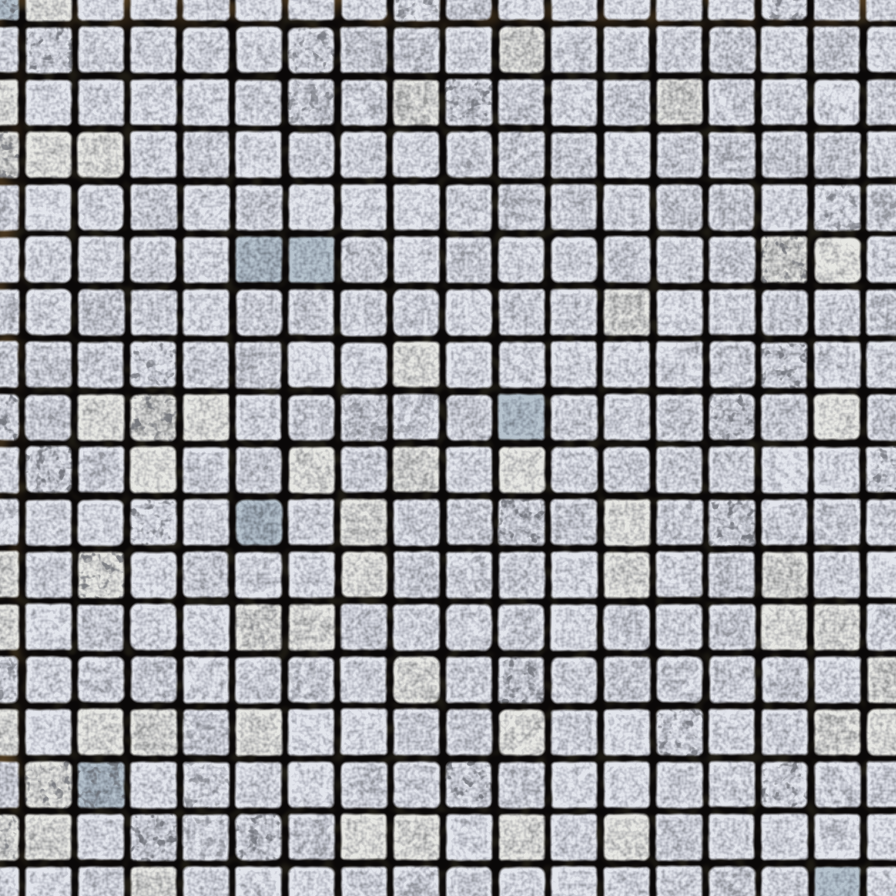
A Shadertoy shader for this texture:

```glsl
const vec2 REPEATS = vec2(17.04, 17.07);   // tiles across and down
const vec2 FIRST_JOINT = vec2(0.42, 0.62); // first joint, in tiles from the lower left
const float HALF_TILE = 0.435;             // half a tile side, in tiles
const float EDGE_SOFTNESS = 0.036;
const float POSITION_JITTER = 0.02;
const float SIZE_JITTER = 0.012;
const float EDGE_WOBBLE = 0.018;
const float GRAIN = 1.25;
const float TILE_VARIATION = 0.55;
const float RIM_LIGHT = 0.75;

const vec3 SLATE = vec3(0.58, 0.59, 0.62);
const vec3 STONE = vec3(0.75, 0.76, 0.80);
const vec3 PALE = vec3(0.89, 0.90, 0.93);
const vec3 DARK_TILE = vec3(0.80, 0.85, 0.87);
const vec3 WARM_TILE = vec3(1.02, 1.01, 0.96);
const vec3 MOTTLE = vec3(0.38, 0.39, 0.42);
const vec3 GROUT = vec3(0.04, 0.03, 0.03);
const vec3 GROUT_DUST = vec3(0.12, 0.11, 0.08);
const vec3 GROUT_RUST = vec3(0.32, 0.24, 0.13);

vec2 hash2(vec2 p) {
    vec3 q = fract(p.xyx * vec3(0.1031, 0.1030, 0.0973));
    q += dot(q, q.yzx + 33.33);
    return fract((q.xx + q.yz) * q.zy);
}

vec2 gradient(vec2 p) {
    float angle = 6.2832 * hash2(p).x;
    return vec2(cos(angle), sin(angle));
}

float gradientNoise(vec2 p) {
    vec2 i = floor(p), f = fract(p);
    vec2 u = f * f * f * (f * (f * 6.0 - 15.0) + 10.0);
    vec2 e = vec2(0.0, 1.0);
    return mix(
        mix(dot(gradient(i), f), dot(gradient(i + e.yx), f - e.yx), u.x),
        mix(dot(gradient(i + e), f - e), dot(gradient(i + e.yy), f - e.yy), u.x),
        u.y);
}

float roundedBox(vec2 p, vec2 halfSize, float radius) {
    vec2 q = abs(p) - halfSize + radius;
    return length(max(q, 0.0)) + min(max(q.x, q.y), 0.0) - radius;
}

vec3 stoneColour(vec2 p, vec2 id, vec2 local, float edge) {
    vec2 pick = hash2(id + 71.0);
    vec2 kind = hash2(id + 137.0);
    vec2 seed = 40.0 * hash2(id + 211.0);

    // Grain, cloudiness and a lit rim set the tone
    float grain = gradientNoise(p * 8.3) + 1.1 * gradientNoise(p * 15.7 + 9.0);
    float cloud = gradientNoise(local * 2.6 + seed);
    float rim = smoothstep(-0.12, -0.045, edge);
    float lit = 0.8 + 0.7 * dot(local, vec2(-0.6, 0.8));
    float tone = 0.22 + TILE_VARIATION * (pick.x - 0.5)
               + GRAIN * grain + 0.5 * cloud + RIM_LIGHT * rim * lit;

    // Slanted veins on some tiles
    float slant = 3.1416 * pick.y;
    vec2 along = vec2(cos(slant), sin(slant));
    vec2 veinPoint = vec2(dot(local, along) * 7.0, dot(local, vec2(-along.y, along.x)) * 1.5);
    tone += 1.1 * step(0.78, kind.x) * gradientNoise(veinPoint + seed);

    vec3 colour = mix(STONE, tone < 0.0 ? SLATE : PALE, min(abs(tone), 1.0));
    colour *= mix(vec3(1.0), DARK_TILE, step(0.97, kind.y));
    colour *= mix(vec3(1.0), WARM_TILE, step(kind.y, 0.12));

    // Dark mottling on a few tiles
    float spots = gradientNoise(local * 5.0 + seed.yx) + 0.5 * gradientNoise(local * 13.0 + seed);
    float mottled = smoothstep(0.86, 0.96, pick.y) * smoothstep(0.05, 0.5, spots);
    return mix(colour, MOTTLE, 0.75 * mottled);
}

vec3 groutColour(vec2 p, vec2 uv) {
    float dust = smoothstep(-0.1, 0.6, gradientNoise(p * 3.7 + 5.0));
    vec3 colour = mix(GROUT, GROUT_DUST, dust);
    float border = max(smoothstep(0.035, 0.0, uv.x), smoothstep(0.955, 1.0, uv.y));
    float rust = smoothstep(-0.3, 0.5, gradientNoise(p * 1.9));
    return mix(colour, GROUT_RUST, border * rust);
}

void mainImage(out vec4 fragColor, in vec2 fragCoord) {
    vec2 uv = fragCoord / iResolution.xy;
    vec2 p = uv * REPEATS - FIRST_JOINT;
    vec2 id = floor(p);
    p += 20.0;

    // Slightly uneven tile with worn corners
    vec2 shift = hash2(id + 31.0) - 0.5;
    vec2 shape = hash2(id + 53.0);
    vec2 local = fract(p) - 0.5 - POSITION_JITTER * shift;
    vec2 halfSize = HALF_TILE + SIZE_JITTER * (hash2(id + 97.0) - 0.5);
    float radius = mix(0.06, 0.15, shape.x * shape.x * shape.x);
    float edge = roundedBox(local, halfSize, radius) + EDGE_WOBBLE * gradientNoise(p * 4.5);

    float pixel = max(REPEATS.x / iResolution.x, REPEATS.y / iResolution.y);
    float soft = max(EDGE_SOFTNESS, 0.75 * pixel);
    float cover = smoothstep(soft, -soft, edge);
    vec3 colour = mix(groutColour(p, uv), stoneColour(p, id, local, edge), cover);
    fragColor = vec4(colour, 1.0);
}
```
